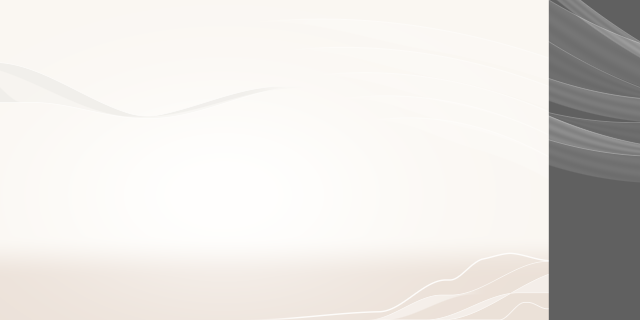
Give the GLSL for this background, as a Shadertoy shader.

```glsl
const vec3 CREAM = vec3(0.980, 0.967, 0.948);
const vec3 WHITE = vec3(1.0, 0.998, 0.994);
const vec3 BEIGE = vec3(0.922, 0.880, 0.845);
const vec3 SILK = vec3(0.935, 0.928, 0.912);
const vec3 SLATE = vec3(0.378);
const float SEAM = 1.715;

float hash(float n) {
    n = fract(n * 0.1031 + 0.37);
    n *= n + 33.33;
    return fract(n * (n + n));
}

// Eased climb of the given height between two abscissas
float rise(float x, float start, float end, float height) {
    return height * smoothstep(start, end, x);
}

// Antialiased coverage of the positive side of a field
float cover(float d) {
    return clamp(0.5 + d / max(fwidth(d), 1e-5), 0.0, 1.0);
}

// Area between two curves, which may cross
float ribbon(float y, float a, float b) {
    return abs(cover(a - y) - cover(b - y));
}

// Stroke of constant width along the zero set of d
float stroke(float d, float halfWidth, float px) {
    float slope = max(length(vec2(dFdx(d), dFdy(d))), 1e-5);
    return clamp(0.5 + (halfWidth - abs(d) * px / slope) / px, 0.0, 1.0);
}

vec3 backdrop(vec2 p) {
    vec2 g = (p - vec2(0.70, 0.39)) / vec2(0.58, 0.36);
    float glow = exp(-dot(g, g));
    vec3 wall = mix(CREAM, WHITE, glow);
    vec3 ground = mix(BEIGE, WHITE, 0.65 * glow);
    return mix(ground, wall, smoothstep(0.13, 0.265, p.y));
}

// Pale veils sweeping across the upper right
vec3 addVeils(vec3 col, vec2 p, float px) {
    for (int i = 0; i < 5; i++) {
        float k = float(i);
        float start = 0.78 + 0.09 * k;
        float t = (p.x - start) / (SEAM - start);
        float crest = 0.90 - 0.075 * k + 0.03 * hash(k);
        float top = crest + 0.10 * t - 0.21 * t * t;
        float low = top - 0.07 * smoothstep(0.0, 0.6, t);
        float fade = smoothstep(0.0, 0.25, t);
        col = mix(col, WHITE, 0.20 * fade * ribbon(p.y, top, low));
        col = mix(col, WHITE, 0.45 * fade * stroke(p.y - top, 0.0015, px));
    }
    return col;
}

// Twisted silk scarf on the left
vec3 addScarf(vec3 col, vec2 p, float px) {
    float x = p.x;
    float top = 0.805 - rise(x, -0.02, 0.50, 0.175) + rise(x, 0.40, 0.88, 0.10);
    float mid = 0.800 - rise(x, -0.12, 0.42, 0.165) + rise(x, 0.45, 0.93, 0.09);
    float low = 0.680 - rise(x, 0.10, 0.45, 0.050) + rise(x, 0.47, 0.95, 0.10);
    float fold = low + 0.075 - rise(x, -0.05, 0.07, 0.075);
    float fade = 1.0 - smoothstep(0.75, 0.96, x);
    col = mix(col, SILK, 0.30 * fade * ribbon(p.y, mid, low));
    col = mix(col, SILK, 0.80 * fade * ribbon(p.y, top, mid));
    col = mix(col, SILK, 0.80 * ribbon(p.y, fold, low));
    float edges = max(stroke(p.y - top, 0.001, px), stroke(p.y - low, 0.001, px));
    return mix(col, WHITE, 0.7 * fade * edges);
}

// Translucent hills in the lower right corner
vec3 addHills(vec3 col, vec2 p, float px) {
    float x = p.x;
    float ridge = rise(x, 0.78, 1.21, 0.026) + rise(x, 1.185, 1.393, 0.099)
        + rise(x, 1.406, 1.51, 0.0625) + rise(x, 1.48, 1.60, 0.021)
        - rise(x, 1.589, 1.72, 0.023);
    float slope = rise(x, 1.15, 1.38, 0.078) + rise(x, 1.41, 1.71, 0.105);
    float inner = rise(x, 1.38, 1.80, 0.160);
    float base = rise(x, 1.33, 1.62, 0.085);
    float under = rise(x, 1.20, 1.48, 0.080);
    float crest = rise(x, 1.56, 1.64, 0.055) - rise(x, 1.65, 1.71, 0.020);
    col = mix(col, BEIGE, 0.45 * cover(ridge - p.y) * smoothstep(1.0, 1.4, x));
    float sheen = 1.0 - smoothstep(1.40, 1.52, x);
    col = mix(col, WHITE, 0.45 * sheen * ribbon(p.y, slope, under));
    col = mix(col, WHITE, 0.45 * ribbon(p.y, inner, base));
    col = mix(col, WHITE, 0.9 * stroke(p.y - ridge, 0.0022, px) * smoothstep(0.75, 0.95, x));
    float lines = max(stroke(p.y - slope, 0.001, px), stroke(p.y - inner, 0.001, px));
    lines = max(lines, max(stroke(p.y - base, 0.001, px), stroke(p.y - crest, 0.0014, px)));
    return mix(col, WHITE, 0.75 * lines * smoothstep(1.14, 1.22, x));
}

// Sheer band on the panel; edges holds top left, top right, low left, low right
vec3 addBand(vec3 col, vec2 p, vec4 edges, float strength, float px) {
    float t = (p.x - SEAM) / (2.0 - SEAM);
    float sag = 0.035 * t * (1.0 - t);
    float top = mix(edges.x, edges.y, t) - sag;
    float low = mix(edges.z, edges.w, t) - sag;
    float s = clamp((p.y - low) / max(top - low, 0.001), 0.0, 1.0);
    float sheen = 0.65 + 0.25 * s + 0.15 * sin(s * 14.0 + t * 3.0);
    col += strength * sheen * ribbon(p.y, top, low);
    return col + 0.14 * stroke(p.y - top, 0.0012, px);
}

vec3 panel(vec2 p, float px) {
    vec3 col = addBand(SLATE, p, vec4(1.08, 0.87, 1.02, 0.82), 0.16, px);
    col = addBand(col, p, vec4(1.00, 0.865, 0.87, 0.73), 0.09, px);
    col = addBand(col, p, vec4(0.87, 0.727, 0.755, 0.69), 0.07, px);
    col = addBand(col, p, vec4(0.755, 0.693, 0.685, 0.62), 0.12, px);
    col = addBand(col, p, vec4(0.648, 0.617, 0.635, 0.55), 0.06, px);
    col = addBand(col, p, vec4(0.638, 0.550, 0.563, 0.513), 0.19, px);
    return addBand(col, p, vec4(0.563, 0.513, 0.484, 0.430), 0.09, px);
}

void mainImage(out vec4 fragColor, in vec2 fragCoord) {
    float px = 1.0 / iResolution.y;
    vec2 p = fragCoord / iResolution.xy * vec2(2.0, 1.0);
    vec3 col = addVeils(backdrop(p), p, px);
    col = addHills(addScarf(col, p, px), p, px);
    col = mix(col, panel(p, px), cover(p.x - SEAM));
    fragColor = vec4(clamp(col, 0.0, 1.0), 1.0);
}
```
